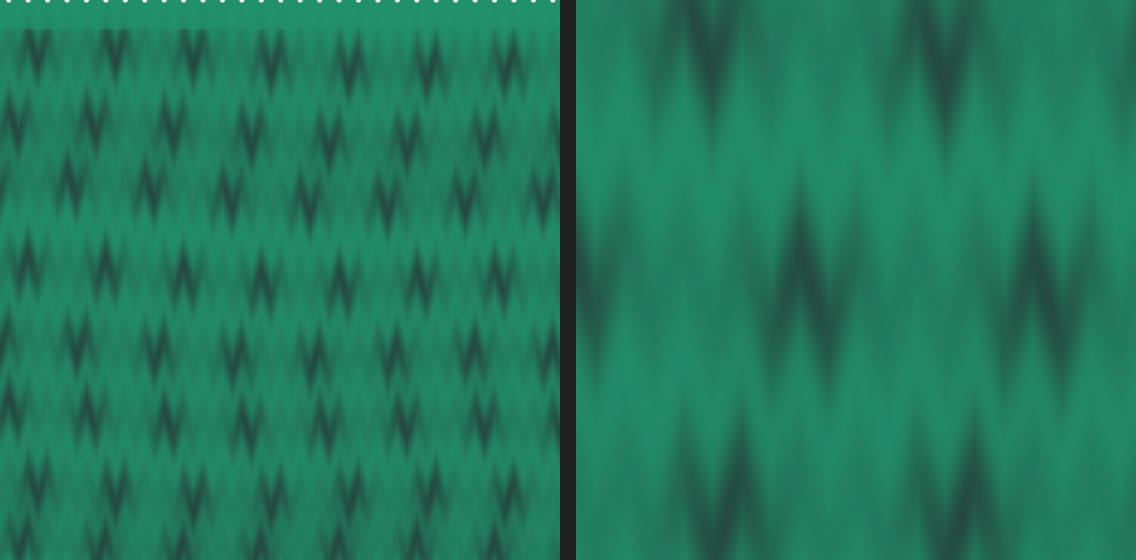
Left: the whole. Right: its middle third, enlarged.
A Shadertoy shader for this pattern:

```glsl
// Green ikat cloth: staggered rows of soft dark spots, sheared into zigzags.

const vec3 CLOTH = vec3(0.13, 0.565, 0.42);
const vec3 DYE = vec3(0.14, 0.275, 0.235);
const vec3 BACKING = vec3(0.97);

const int ROWS = 8;
const float SPOT_PITCH = 0.1406;           // spacing along a row
const float ZIGZAG_PITCH = 0.0347;
const float ZIGZAG_START = 0.0156;
const float ZIGZAG_HEIGHT = 0.024;
const vec2 CORE_SIZE = vec2(0.027, 0.040);
const vec2 HALO_SIZE = vec2(0.066, 0.050);
const float CORE_DYE = 0.56;
const float HALO_DYE = 0.37;
const float ROW_TILT = 0.028;
const float ROW_WAVE = 0.011;
const float HEM_DEPTH = 0.052;             // paler strip along the top
const float HEM_DYE = 0.30;
const float SCALLOP_SIZE = 0.0045;

// Uneven row depths, measured down from the top, and sideways staggers.
const float ROW_DEPTH[ROWS] = float[ROWS](0.107, 0.240, 0.349, 0.499, 0.632, 0.755, 0.884, 0.985);
const float ROW_SHIFT[ROWS] = float[ROWS](0.064, 0.026, 0.128, 0.048, 0.000, 0.019, 0.066, 0.040);

// Triangle wave from -1 to 1, highest at each zigzag tip.
float zigzag(float x) {
    float phase = fract((x - ZIGZAG_START) / ZIGZAG_PITCH);
    return 4.0 * abs(phase - 0.5) - 1.0;
}

float blob(vec2 offset, vec2 size) {
    vec2 q = offset / size;
    return exp(-dot(q, q));
}

// Slow sag of a row across the cloth.
float rowSag(float x, float row) {
    return ROW_TILT * (x - 0.5) - ROW_WAVE * sin(7.0 * x + 0.35 * row);
}

float spotDye(vec2 p) {
    float dye = 0.0;
    for (int row = 0; row < ROWS; row++) {
        float nearest = floor((p.x - ROW_SHIFT[row]) / SPOT_PITCH + 0.5);
        for (int side = -1; side <= 1; side++) {
            float x = ROW_SHIFT[row] + (nearest + float(side)) * SPOT_PITCH;
            vec2 center = vec2(x, ROW_DEPTH[row] + rowSag(x, float(row)));
            vec2 offset = p - center;
            dye += CORE_DYE * blob(offset, CORE_SIZE) + HALO_DYE * blob(offset, HALO_SIZE);
        }
    }
    return dye;
}

void mainImage(out vec4 fragColor, in vec2 fragCoord) {
    vec2 uv = fragCoord / iResolution.xy;
    float pixel = 1.0 / iResolution.y;
    vec2 p = vec2(uv.x, 1.0 - uv.y);
    float tip = zigzag(p.x);

    // Shear the spots into zigzags, with faint vertical thread streaks.
    float dye = spotDye(p + vec2(0.0, ZIGZAG_HEIGHT * tip));
    dye += 0.012 * sin(p.x * 410.0) * sin(p.x * 173.0 + 1.0);

    // Fade the dye in the hem.
    dye *= mix(HEM_DYE, 1.0, smoothstep(HEM_DEPTH - pixel, HEM_DEPTH + pixel, p.y));
    vec3 color = mix(CLOTH, DYE, clamp(dye, 0.0, 1.0));

    // Pale scalloped nicks along the top edge.
    float nickX = (fract((p.x - ZIGZAG_START) / ZIGZAG_PITCH + 0.5) - 0.5) * ZIGZAG_PITCH;
    float nick = length(vec2(nickX, p.y)) - SCALLOP_SIZE;
    color = mix(color, BACKING, 1.0 - smoothstep(-pixel, pixel, nick));

    fragColor = vec4(color, 1.0);
}
```
